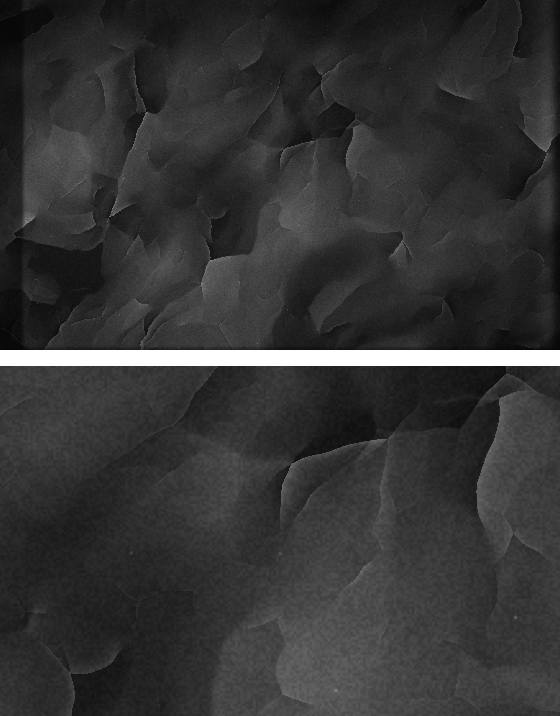
Top: the whole. Bottom: its middle third, enlarged.
Reproduce this texture procedurally as a Shadertoy shader.

```glsl
// Crumpled black paper: soft facets, sharp broken creases, dark borders and fine grain.

vec2 hash2(vec2 p) {
    vec3 q = fract(p.xyx * vec3(.1031, .1030, .0973));
    q += dot(q, q.yzx + 33.33);
    return fract((q.xx + q.yz) * q.zy);
}

vec2 noise2(vec2 p) {
    vec2 cell = floor(p), f = fract(p);
    f = f * f * (3. - 2. * f);
    return mix(mix(hash2(cell), hash2(cell + vec2(1, 0)), f.x),
               mix(hash2(cell + vec2(0, 1)), hash2(cell + 1.), f.x), f.y);
}

// Tilted cells whose borders vary from blurred bends to crisp folds
float facets(vec2 p) {
    vec2 base = floor(p);
    float crisp = smoothstep(.4, .75, noise2(p * 1.5 + 40.).x);
    float sharpness = mix(4., 130., crisp * crisp);
    float nearest = 8., second = 8., nearTone = 0., secondTone = 0.;
    float sum = 0., total = 0.;
    for (int y = -2; y <= 2; y++)
    for (int x = -2; x <= 2; x++) {
        vec2 cell = base + vec2(x, y);
        vec2 offset = p - cell - .1 - .8 * hash2(cell);
        vec2 tilt = hash2(cell + 71.) - .5;
        float tone = hash2(cell + 157.).x - .5;
        float d = dot(offset, offset);

        // Running soft minimum, rescaled whenever a nearer cell appears
        float closest = min(nearest, d);
        float keep = exp(-sharpness * (nearest - closest));
        float weight = exp(-sharpness * (d - closest));
        sum = sum * keep + weight * (.85 * tone + 1.5 * dot(offset, tilt));
        total = total * keep + weight;

        if (d < nearest) {
            second = nearest;
            secondTone = nearTone;
            nearest = d;
            nearTone = tone;
        } else if (d < second) {
            second = d;
            secondTone = tone;
        }
    }

    // Lit rim on the raised side of a fold, shadow on the other
    float edge = second - nearest;
    float raised = smoothstep(-.15, .15, nearTone - secondTone);
    float rim = 1.1 * exp(-edge * 24.) + .35 * exp(-edge * 5.);
    float shadow = .55 * exp(-edge * 7.);
    float broken = smoothstep(.4, .7, noise2(p * 2.7 + 90.).y);
    return sum / total + crisp * broken * mix(-shadow, rim, raised);
}

void mainImage(out vec4 fragColor, in vec2 fragCoord) {
    vec2 uv = fragCoord / iResolution.xy;
    vec2 p = fragCoord / iResolution.y;

    // Curved, slightly ragged folds stretched along the rising diagonal
    vec2 bent = p + .13 * (noise2(p * 4. + 7.) - .5)
                  + .035 * (noise2(p * 13.) - .5)
                  + .01 * (noise2(p * 45.) - .5);
    vec2 q = vec2(dot(bent, vec2(.57, .82)) * .8, dot(bent, vec2(-.82, .57)) * 1.25);

    float relief = .66 * facets(q * 4.4 + 13.)
                 + .38 * facets(q * 8.5 + 57.)
                 + .16 * facets(q * 17. + 83.)
                 + .6 * (noise2(q * 3.5 + 23.).x - .5);

    // Broad light left of centre
    vec2 glow = (uv - vec2(.27, .47)) / vec2(.36, .42);
    float light = .145 + .125 * exp(-dot(glow, glow));
    light *= 1. - .3 * smoothstep(.72, 1., uv.y);

    // Folded left strip and worn borders
    float wobble = .004 * (noise2(vec2(3., p.y * 8.)).x - .5);
    light *= mix(.48, 1., smoothstep(.036, .046, uv.x + wobble));
    light *= 1. + .3 * exp(-pow((uv.x - .975) / .015, 2.));
    light *= 1. - .5 * smoothstep(.98, 1., uv.x);
    light *= mix(.6, 1., smoothstep(0., .015, uv.y));

    float shade = light * max(1. + relief, .38);

    // Paper grain
    float grain = noise2(p * 410.).x + .25 * noise2(p * 190. + 31.).y - .625;
    shade += grain * (.022 + .16 * shade);

    // Sparse dust specks
    vec2 dustCell = floor(p * 24.);
    vec2 dustOffset = fract(p * 24.) - .15 - .7 * hash2(dustCell + 211.);
    vec2 dust = hash2(dustCell + 307.);
    float speck = 1. - smoothstep(.015, .06, length(dustOffset));
    shade += .22 * speck * dust.y * step(.9, dust.x);

    fragColor = vec4(vec3(clamp(shade, .03, 1.)), 1.);
}
```
